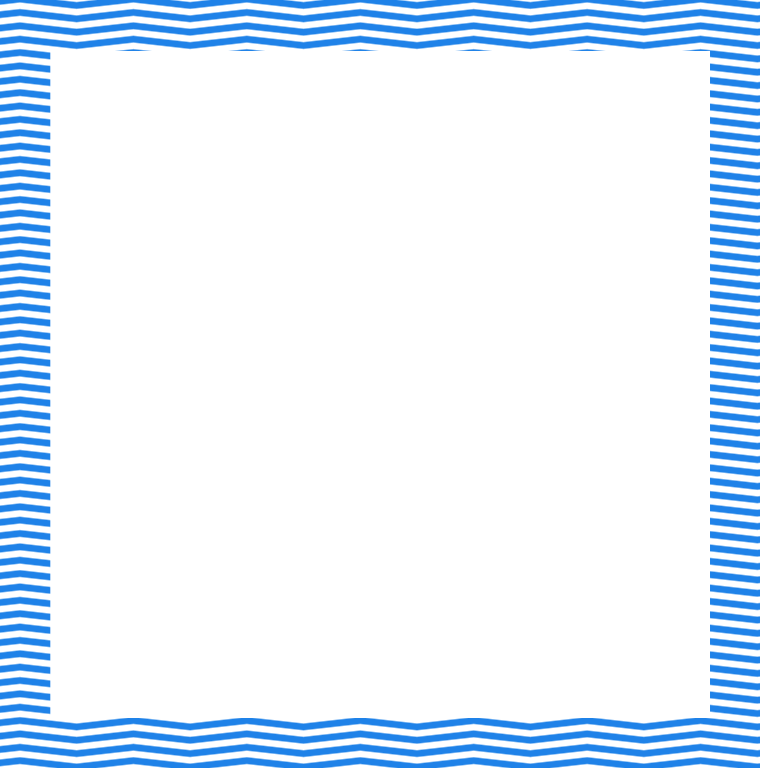
Write a WebGL 2 fragment shader that draws this background.

```glsl
#version 300 es
precision highp float;
// A blank white panel framed by thin blue zigzag stripes.

uniform vec2 u_resolution;
out vec4 fragColor;

// Lengths are fractions of the canvas height.
const vec3 BLUE = vec3(0.12, 0.51, 0.91);
const vec3 WHITE = vec3(1.0);
const vec2 PANEL_MIN = vec2(0.0655, 0.0651);
const vec2 PANEL_MAX = vec2(0.9245, 0.9336);
const float STRIPE_PERIOD = 0.017396;
const float STRIPE_WIDTH = 0.0088;
const float STRIPE_Y = 0.9316;     // centre of one stripe at a crest
const float ZIGZAG_PERIOD = 0.1477;
const float ZIGZAG_CREST_X = 0.026;
const float ZIGZAG_DEPTH = 0.0083; // drop from crest to valley
const float SOFTNESS = 1.5;        // stripe edge blur, in pixel widths

// Distance to the nearest multiple of the period.
float repeatDistance(float x, float period) {
    return abs(x - period * round(x / period));
}

// Signed distance to an axis-aligned box, negative inside.
float boxDistance(vec2 p, vec2 low, vec2 high) {
    vec2 d = max(low - p, p - high);
    return max(d.x, d.y);
}

// Coverage of a shape with a linear edge of the given width.
float coverage(float dist, float edge) {
    return clamp(0.5 - dist / edge, 0.0, 1.0);
}

void main() {
    vec2 p = gl_FragCoord.xy / u_resolution.y;
    float pixel = 1.0 / u_resolution.y;

    // Stripes shifted down by a triangle wave.
    float drop = repeatDistance(p.x - ZIGZAG_CREST_X, ZIGZAG_PERIOD)
               * 2.0 * ZIGZAG_DEPTH / ZIGZAG_PERIOD;
    float offset = repeatDistance(p.y + drop - STRIPE_Y, STRIPE_PERIOD);
    float stripe = coverage(offset - 0.5 * STRIPE_WIDTH, SOFTNESS * pixel);

    // White panel over the stripes.
    float panel = coverage(boxDistance(p, PANEL_MIN, PANEL_MAX), pixel);
    vec3 color = mix(WHITE, BLUE, stripe * (1.0 - panel));
    fragColor = vec4(color, 1.0);
}
```
